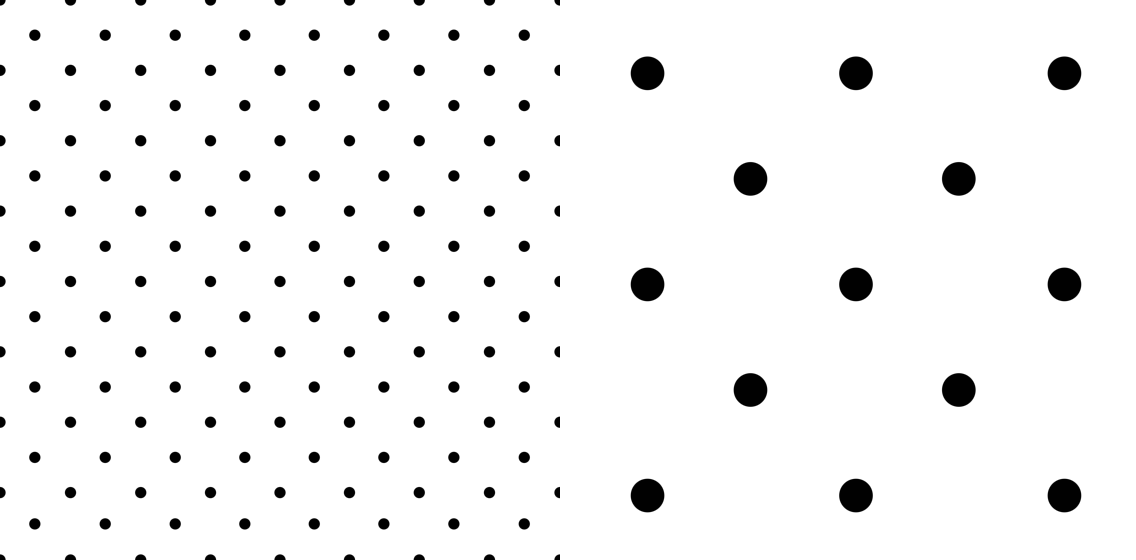
Left, the full canvas; right, a detail of the centre.
This pattern is drawn by a WebGL 2 fragment shader. Its source:

```glsl
#version 300 es
precision highp float;
// Small black dots on white: 8 by 8 cells, each with a dot at its corners
// and one at its centre. Seventeen staggered rows are looped over, and each
// finds its nearest dot; slight spacing drift wraps at the canvas edges.

uniform vec2 u_resolution;
out vec4 fragColor;

const float TAU = 6.283185;
const vec3 PAPER = vec3(1.0);
const vec3 INK = vec3(0.005);
const float COLUMNS = 8.0;
const int ROWS = 16;
const float DOT_RADIUS = 0.01;
const float ROW_PITCH = 0.06283;     // a little over 1 / ROWS
const float LAST_ROW = 0.93555;      // the squeezed row before the seam
const float COLUMN_DRIFT = 0.0013;
const float STAGGER_SHIFT = -0.0008;

// Distance of a row from the top; the final row meets the bottom edge.
float rowDepth(int row) {
    if (row == ROWS) return 1.0;
    if (row == ROWS - 1) return LAST_ROW;
    return float(row) * ROW_PITCH;
}

// Centre of the dot nearest to x; odd rows are staggered by half a cell.
float nearestDotX(float x, float odd) {
    float column = floor(x * COLUMNS - 0.5 * odd + 0.5) + 0.5 * odd;
    float centre = column / COLUMNS;
    return centre + COLUMN_DRIFT * sin(TAU * centre) + STAGGER_SHIFT * odd;
}

// Signed distance to the closest dot of all rows.
float dotField(vec2 p, float radius) {
    float nearest = 1.0;
    for (int row = 0; row <= ROWS; row++) {
        float odd = float(row % 2);
        vec2 centre = vec2(nearestDotX(p.x, odd), rowDepth(row));
        nearest = min(nearest, distance(p, centre));
    }
    return nearest - radius;
}

void main() {
    vec2 uv = gl_FragCoord.xy / u_resolution;
    vec2 fromTop = vec2(uv.x, 1.0 - uv.y);
    float softness = 0.75 / min(u_resolution.x, u_resolution.y);
    float d = dotField(fromTop, DOT_RADIUS);
    float coverage = 1.0 - smoothstep(-softness, softness, d);
    fragColor = vec4(mix(PAPER, INK, coverage), 1.0);
}
```
